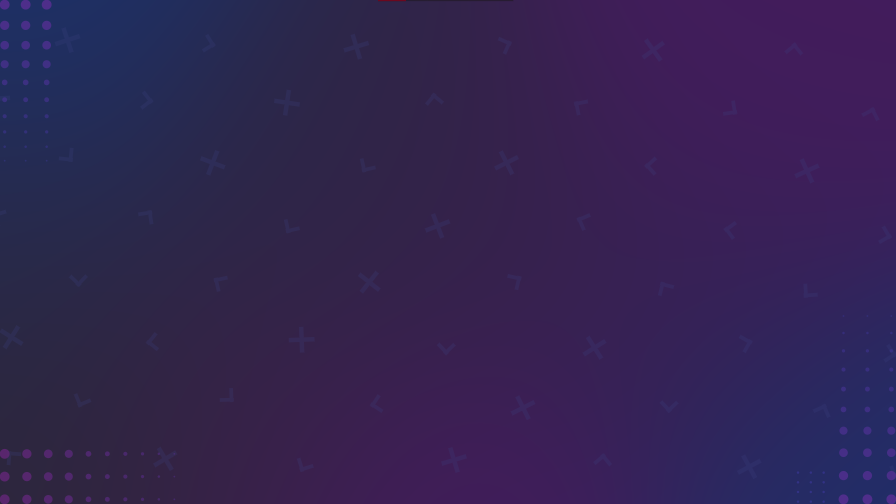
Reproduce this background procedurally as a Shadertoy shader.

```glsl
// Dark navy and violet backdrop: soft colour glows blended by distance,
// faint crosses and chevrons on a jittered diagonal lattice, and
// halftone dot strips that shrink away from three of the corners.

#define CANVAS_H 432.0      // design units per canvas height
#define GLOW_SIZE 150.0     // reach of each colour glow
#define MARK_OPACITY 0.24
#define MARK_JITTER 8.0
#define CROSS_SHARE 0.75    // part of the even rows that holds crosses
#define DOT_OPACITY 0.85
#define DOT_SHRINK 0.36     // spacing lost per step along a strip

const vec3 MARK_COLOUR = vec3(0.23, 0.25, 0.50);
const vec3 DOT_VIOLET = vec3(0.34, 0.18, 0.57);
const vec3 DOT_MAGENTA = vec3(0.38, 0.15, 0.46);
const vec3 DOT_BLUE = vec3(0.22, 0.21, 0.58);

float hash(vec2 cell) {
    return fract(sin(dot(cell, vec2(127.1, 311.7))) * 43758.5);
}

float coverage(float d) {
    return clamp(0.5 - d * iResolution.y / CANVAS_H, 0.0, 1.0);
}

float box(vec2 p, vec2 halfSize) {
    vec2 d = abs(p) - halfSize;
    return length(max(d, 0.0)) + min(max(d.x, d.y), 0.0);
}

// Weighted colour; the sum is divided by its total weight
vec4 glow(vec2 p, vec2 centre, vec3 colour) {
    vec2 d = (p - centre) / GLOW_SIZE;
    return vec4(colour, 1.0) * exp(-dot(d, d));
}

vec3 backdrop(vec2 p) {
    vec3 navy = vec3(0.11, 0.19, 0.41);
    vec3 charcoal = vec3(0.17, 0.15, 0.225);
    vec3 plum = vec3(0.21, 0.13, 0.29);
    vec3 purple = vec3(0.26, 0.11, 0.36);
    vec4 sum = glow(p, vec2(45, 425), navy);
    sum += glow(p, vec2(0, 230), vec3(0.15, 0.165, 0.30));
    sum += glow(p, vec2(20, 70), charcoal);
    sum += glow(p, vec2(250, 292), vec3(0.17, 0.15, 0.27));
    sum += glow(p, vec2(200, 70), vec3(0.22, 0.13, 0.28));
    sum += glow(p, vec2(400, 240), plum);
    sum += glow(p, vec2(400, -10), purple);
    sum += glow(p, vec2(650, 350), purple);
    sum += glow(p, vec2(600, 165), vec3(0.21, 0.13, 0.33));
    sum += glow(p, vec2(735, 15), vec3(0.125, 0.18, 0.41));
    return sum.rgb / sum.a;
}

// Faint rotated crosses and chevrons
float marks(vec2 p) {
    mat2 lattice = mat2(66, -52, 60, 50);
    vec2 origin = vec2(246, 344);
    vec2 base = round(inverse(lattice) * (p - origin));
    float d = CANVAS_H;
    for (int k = 0; k < 9; k++) {
        vec2 cell = base + vec2(k % 3 - 1, k / 3 - 1);
        vec2 jitter = vec2(hash(cell + 3.1), hash(cell + 8.7)) - 0.5;
        if (cell == vec2(0)) jitter = vec2(0);
        vec2 q = p - origin - lattice * cell - jitter * MARK_JITTER;
        float angle = hash(cell + 5.3) * 6.2832;
        float c = cos(angle), s = sin(angle);
        q = mat2(c, -s, s, c) * q;
        bool isCross = mod(cell.x, 2.0) < 0.5 && hash(cell) < CROSS_SHARE;
        vec2 corner = isCross ? vec2(0) : vec2(4);
        vec2 arm = isCross ? vec2(11, 1.9) : vec2(6, 1.6);
        q += corner;
        float shape = min(box(q - vec2(corner.x, 0), arm),
                          box(q - vec2(0, corner.y), arm.yx));
        d = min(d, shape);
    }
    return coverage(d);
}

// Three lanes of dots; p.x runs along the strip, p.y across it
vec3 dotStrip(vec3 base, vec2 p, vec2 spacing, vec3 nearColour, vec3 farColour) {
    float lane = clamp(round((p.y - 4.0) / spacing.y), 0.0, 2.0);
    for (int i = 0; i < 10; i++) {
        float k = float(i);
        vec2 centre = vec2(4.0 + spacing.x * k - DOT_SHRINK * k * k,
                           4.0 + spacing.y * lane);
        float radius = k < 4.0 ? 4.2 - 0.25 * k : 2.4 - 0.34 * (k - 4.0);
        float ink = coverage(length(p - centre) - radius);
        vec3 colour = mix(nearColour, farColour, k / 9.0);
        base = mix(base, colour, ink * DOT_OPACITY * (1.0 - 0.05 * k));
    }
    return base;
}

void mainImage(out vec4 fragColor, in vec2 fragCoord) {
    vec2 p = fragCoord / iResolution.y * CANVAS_H;
    float width = CANVAS_H * iResolution.x / iResolution.y;
    float top = CANVAS_H - p.y;
    vec3 colour = backdrop(p);
    colour = mix(colour, MARK_COLOUR, marks(p) * MARK_OPACITY);

    // Corner strips: top left, bottom left, bottom right
    colour = dotStrip(colour, vec2(top, p.x), vec2(18.1, 18), DOT_VIOLET, DOT_BLUE);
    colour = dotStrip(colour, p, vec2(19.4, 19.5), DOT_MAGENTA, DOT_VIOLET);
    colour = dotStrip(colour, vec2(p.y, width - p.x), vec2(20.7, 20.5), DOT_VIOLET, DOT_BLUE);

    // Small dot block beside the bottom right strip
    vec2 q = p - vec2(width - 84.0, 2.0);
    vec2 pitch = vec2(11, 8.3);
    vec2 cell = clamp(round(q / pitch), vec2(0), vec2(2, 3));
    colour = mix(colour, DOT_BLUE, 0.7 * coverage(length(q - cell * pitch) - 1.0));

    // Thin trim on the top edge
    colour = mix(colour, vec3(0.13, 0.10, 0.15), 0.7 * coverage(box(vec2(p.x - 382.0, top), vec2(58, 1))));
    colour = mix(colour, vec3(0.42, 0.03, 0.12), coverage(box(vec2(p.x - 336.0, top), vec2(12, 1))));
    fragColor = vec4(colour, 1.0);
}
```
